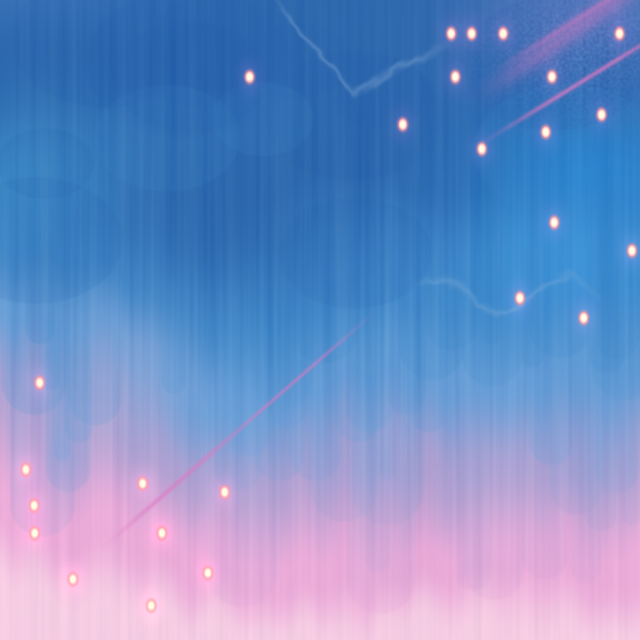
This background is drawn by a three.js fragment shader. Its source:

```glsl
varying vec2 vUv;

float hash(float n) { return fract(sin(n * 127.1) * 437.585); }

vec2 gradientAt(vec2 cell) {
  float a = 6.2832 * fract(sin(dot(cell, vec2(127.1, 311.7))) * 437.585);
  return vec2(cos(a), sin(a));
}

float noise(vec2 p) {
  vec2 i = floor(p), f = fract(p), e = vec2(1.0, 0.0);
  vec2 u = f * f * (3.0 - 2.0 * f);
  float low = mix(dot(gradientAt(i), f), dot(gradientAt(i + e), f - e), u.x);
  float high = mix(dot(gradientAt(i + e.yx), f - e.yx), dot(gradientAt(i + 1.0), f - 1.0), u.x);
  return mix(low, high, u.y);
}

float glow(vec2 p, vec2 center, vec2 size) {
  vec2 q = (p - center) / size;
  return exp(-dot(q, q));
}

// Thin ray, strongest at its middle
float ray(vec2 p, vec2 a, vec2 b, float width) {
  vec2 ab = b - a;
  float t = dot(p - a, ab) / dot(ab, ab);
  float d = length(p - a - ab * t) / width;
  return exp(-d * d) * smoothstep(0.0, 0.4, t) * (1.0 - smoothstep(0.6, 1.0, t));
}

vec3 skyRamp(float h) {
  vec3 c = mix(vec3(0.96, 0.80, 0.89), vec3(0.92, 0.67, 0.85), smoothstep(0.0, 0.11, h));
  c = mix(c, vec3(0.68, 0.63, 0.82), smoothstep(0.13, 0.31, h));
  c = mix(c, vec3(0.41, 0.62, 0.84), smoothstep(0.29, 0.44, h));
  c = mix(c, vec3(0.26, 0.54, 0.79), smoothstep(0.43, 0.58, h));
  return mix(c, vec3(0.18, 0.41, 0.68), smoothstep(0.57, 0.76, h));
}

void addLight(inout vec3 c, vec2 p, vec2 at) {
  float d = length((p - at) * vec2(1.15, 0.85));
  c = mix(c, vec3(0.96, 0.56, 0.56), 0.85 * (1.0 - smoothstep(0.005, 0.013, d)));
  c = mix(c, vec3(1.0, 0.97, 0.86), 1.0 - smoothstep(0.003, 0.009, d));
  c += vec3(0.12, 0.03, 0.05) * exp(-d * d * 2500.0);
}

// Ring of lights with an uneven radius
vec2 ringPoint(vec2 center, float radius, float angle, float i) {
  return center + radius * (1.0 + 0.25 * cos(2.1 * (i - 1.0))) * vec2(cos(angle), sin(angle));
}

void main() {
  vec2 p = vUv;

  // Vertical wash from pink to deep blue
  float h = p.y - 0.09 * exp(-p.x * p.x * 25.0) * (1.0 - smoothstep(0.5, 0.8, p.y));
  h += 0.09 * exp(-pow((p.x - 0.34) / 0.1, 2.0)) * smoothstep(0.1, 0.35, p.y);
  h += 0.05 * exp(-pow((p.x - 0.7) / 0.12, 2.0)) * smoothstep(0.02, 0.2, p.y);
  h += 0.05 * noise(vec2(p.x * 22.0, p.y * 1.5)) + 0.05 * noise(p * vec2(5.0, 4.0));
  vec3 c = skyRamp(h);

  // Broad patches of light and shade
  c = mix(c, vec3(0.27, 0.59, 0.81), 0.8 * glow(p, vec2(0.04, 0.72), vec2(0.16, 0.11)));
  c = mix(c, vec3(0.15, 0.55, 0.85), 0.8 * glow(p, vec2(0.93, 0.73), vec2(0.17, 0.10)));
  c = mix(c, vec3(0.25, 0.61, 0.88), 0.8 * glow(p, vec2(0.90, 0.59), vec2(0.2, 0.10)));
  c = mix(c, vec3(0.18, 0.41, 0.68), 0.7 * glow(p, vec2(0.34, 0.65), vec2(0.17, 0.12)));
  c = mix(c, vec3(0.62, 0.67, 0.84), 0.5 * glow(p, vec2(0.19, 0.40), vec2(0.11, 0.10)));
  c = mix(c, vec3(0.46, 0.52, 0.79), 0.6 * glow(p, vec2(0.91, 0.98), vec2(0.16, 0.11)));
  c = mix(c, vec3(0.27, 0.48, 0.75), 0.5 * glow(p, vec2(0.05, 1.02), vec2(0.2, 0.06)));

  // Overlapping translucent discs
  for (int i = 0; i < 16; i++) {
    float n = float(i) + 1.0;
    vec2 q = p - vec2(hash(n), 0.58 + 0.38 * hash(n + 31.0));
    float d = length(q * vec2(0.8, 1.1)) - 0.06 - 0.07 * hash(n + 67.0);
    vec3 tint = mix(vec3(0.14, 0.37, 0.67), vec3(0.25, 0.54, 0.79), step(0.7, hash(n + 89.0)));
    c = mix(c, tint, 0.15 * (1.0 - smoothstep(-0.003, 0.003, d)));
  }

  // Round-ended drips fading upward
  for (int i = 0; i < 44; i++) {
    float n = float(i) + 140.0;
    float radius = 0.012 + 0.045 * hash(n + 53.0);
    vec2 q = p - vec2(hash(n), 0.08 + 0.42 * hash(n + 17.0));
    float d = length(vec2(q.x, min(q.y, 0.0))) - radius;
    float fade = exp(-max(q.y, 0.0) * 7.0);
    vec3 tint = skyRamp(p.y + 0.12);
    c = mix(c, tint, 0.25 * fade * (1.0 - smoothstep(-0.003, 0.003, d)));
  }

  // Brushed vertical fibres and fine grain
  float fibre = noise(vec2(p.x * 65.0, p.y * 2.0)) + 0.7 * noise(vec2(p.x * 170.0, p.y * 3.0 + 9.0));
  c += fibre * vec3(0.055, 0.045, 0.03) * mix(0.5, 1.0, glow(p, vec2(0.5, 0.45), vec2(0.8, 0.35)));
  c += 0.07 * noise(p * 190.0) * glow(p, vec2(0.9, 0.92), vec2(0.13, 0.09));

  // Pale wandering threads
  float wobble = 0.012 * noise(p * 24.0) + 0.006 * noise(p * 70.0);
  float upper = 0.855 + max((0.55 - p.x) * 1.2, (p.x - 0.55) * 0.5) + wobble;
  float lower = 0.54 + 0.027 * cos((p.x - 0.68) * 31.0) + wobble;
  float upperSpan = smoothstep(0.42, 0.46, p.x) * (1.0 - smoothstep(0.64, 0.72, p.x));
  float lowerSpan = smoothstep(0.63, 0.69, p.x) * (1.0 - smoothstep(0.86, 0.97, p.x));
  float thread = upperSpan * exp(-pow((p.y - upper) / 0.006, 2.0));
  thread += 0.8 * lowerSpan * exp(-pow((p.y - lower) / 0.006, 2.0));
  c = mix(c, vec3(0.60, 0.72, 0.86), 0.3 * thread);

  // Pink diagonal rays
  vec3 rose = vec3(0.86, 0.48, 0.76);
  c = mix(c, rose, 0.7 * ray(p, vec2(0.73, 0.762), vec2(1.10, 0.99), 0.004));
  c = mix(c, rose, 0.4 * ray(p, vec2(0.72, 0.83), vec2(1.08, 1.08), 0.016));
  c = mix(c, rose, 0.4 * ray(p, vec2(0.76, 0.88), vec2(1.06, 1.07), 0.005));
  c = mix(c, rose, 0.6 * ray(p, vec2(0.15, 0.135), vec2(0.40, 0.352), 0.004));
  c = mix(c, rose, 0.55 * ray(p, vec2(0.30, 0.265), vec2(0.60, 0.525), 0.003));

  // Strings and rings of small lights
  for (int i = 0; i < 6; i++) {
    float n = float(i);
    float x = 0.39 + 0.55 * pow(n / 4.0, 0.6);
    if (i < 5) addLight(c, p, vec2(x, 0.765 + 0.31 * abs(x - 0.76)));
    addLight(c, p, vec2(0.705 + 0.263 * pow(n / 5.0, 2.3), 0.925 + 0.045 * cos(2.094 * n + 1.047)));
    if (i < 4) addLight(c, p, ringPoint(vec2(0.88, 0.575), 0.09, 1.75 - 1.45 * n, n));
    if (i < 4) addLight(c, p, vec2(0.05 + 0.012 * cos(n * 2.5), 0.402 - 0.235 * sqrt(n / 3.0)));
    if (i < 5) addLight(c, p, ringPoint(vec2(0.24, 0.15), 0.11, 1.75 - 1.12 * n, n));
  }
  addLight(c, p, vec2(0.253, 0.167));

  gl_FragColor = vec4(clamp(c, 0.0, 1.0), 1.0);
}
```
